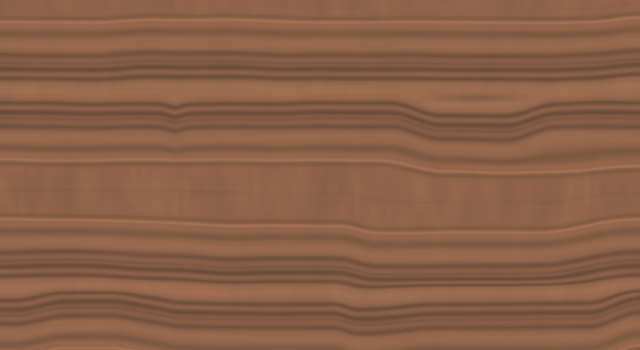
This texture is drawn by a Shadertoy shader. Its source:

```glsl
// Brown wood veneer: mirrored horizontal grain bands with gentle bends and cross-grain flecks.

const float ROWS = 418.0;          // vertical design units over the canvas height
const float PERIOD = 235.0;        // height of one mirrored band group
const float CENTRE = 109.0;        // first mirror axis, measured from the top
const vec3 DARK = vec3(0.405, 0.295, 0.220);
const vec3 LIGHT = vec3(0.700, 0.475, 0.355);
const float BASE_TONE = 0.53;
const float FLECK = 0.26;          // strength of the cross-grain columns
const float WOBBLE = 2.2;          // small waviness of the grain, in rows

// Grain lines: distance from the mirror axis, half width, tone change
const int LINES = 12;
const vec3 GRAIN[LINES] = vec3[](
    vec3(0.0, 9.0, 0.20), vec3(14.5, 3.2, -0.40), vec3(20.0, 2.0, 0.06),
    vec3(26.0, 3.4, -0.42), vec3(33.0, 2.2, -0.18), vec3(43.0, 3.8, -0.36),
    vec3(55.0, 8.0, 0.10), vec3(68.0, 5.0, -0.24), vec3(76.0, 3.0, 0.06),
    vec3(82.0, 1.9, 0.27), vec3(87.0, 2.8, -0.20), vec3(117.5, 2.0, -0.05));

float hash(vec2 p) {
    return fract(sin(dot(p, vec2(127.1, 311.7))) * 43758.5453);
}

float noise(vec2 p) {
    vec2 i = floor(p), f = fract(p);
    f = f * f * (3.0 - 2.0 * f);
    return mix(mix(hash(i), hash(i + vec2(1, 0)), f.x),
               mix(hash(i + vec2(0, 1)), hash(i + vec2(1, 1)), f.x), f.y);
}

float bell(float x, float width) {
    return exp(-x * x / (width * width));
}

float plateau(float a, float b, float c, float d, float x) {
    return smoothstep(a, b, x) - smoothstep(c, d, x);
}

// Downward displacement of the grain, blended between five depths
float bend(float x, float y) {
    float top = -3.0 * plateau(0.15, 0.25, 0.35, 0.5, x) - 6.0 * smoothstep(0.92, 1.0, x);
    float upper = 15.0 * plateau(0.61, 0.69, 0.79, 0.87, x) + 4.0 * bell(x - 0.273, 0.014);
    float middle = 15.0 * smoothstep(0.58, 0.70, x) - 8.0 * smoothstep(0.86, 1.0, x);
    float lower = 8.0 * smoothstep(0.1, 0.38, x) + 8.0 * smoothstep(0.53, 0.59, x)
                - 17.0 * smoothstep(0.84, 1.0, x);
    float bottom = -10.0 * plateau(0.02, 0.1, 0.17, 0.27, x) + 4.0 * smoothstep(0.24, 0.29, x)
                 + 7.0 * plateau(0.52, 0.56, 0.57, 0.68, x) - 17.0 * smoothstep(0.92, 1.0, x);
    float shift = mix(top, upper, smoothstep(100.0, 122.0, y));
    shift = mix(shift, middle, smoothstep(160.0, 200.0, y));
    shift = mix(shift, lower, smoothstep(212.0, 248.0, y));
    shift = mix(shift, bottom, smoothstep(328.0, 355.0, y));
    return shift + WOBBLE * (noise(vec2(x * 14.0, y * 0.016)) - 0.5);
}

void mainImage(out vec4 fragColor, in vec2 fragCoord) {
    float x = fragCoord.x / iResolution.x;
    float y = (1.0 - fragCoord.y / iResolution.y) * ROWS;

    // Fold the bent height into mirrored band groups
    float v = y - bend(x, y) - CENTRE + 0.5 * PERIOD;
    float d = abs(mod(v, PERIOD) - 0.5 * PERIOD);

    // Grain lines
    float tone = BASE_TONE - 0.07 * plateau(10.0, 18.0, 34.0, 48.0, d);
    for (int i = 0; i < LINES; i++) {
        tone += GRAIN[i].z * bell(d - GRAIN[i].x, GRAIN[i].y);
    }

    // Cross-grain columns, strongest in the calm zones between lines
    float calm = 0.2 + 0.6 * smoothstep(82.0, 98.0, d) + 0.3 * bell(d, 14.0);
    float columns = 0.6 * noise(vec2(x * 38.0, y * 0.022))
                  + 0.4 * noise(vec2(x * 120.0, y * 0.04 + 9.0));
    tone += FLECK * calm * (columns - 0.5);

    // Dark lens in the widened light band
    tone -= 0.30 * bell(x - 0.745, 0.065) * bell(y - 117.0, 4.5);

    // Fine fibres along the grain
    tone += 0.05 * (noise(vec2(x * 9.0, v * 0.45)) - 0.5);

    fragColor = vec4(mix(DARK, LIGHT, clamp(tone, 0.0, 1.0)), 1.0);
}
```
